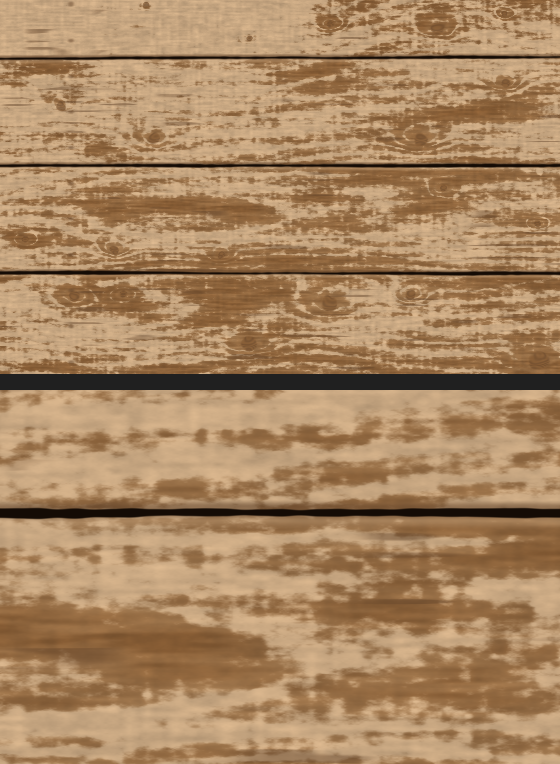
Top, the full canvas; bottom, a detail of the centre.
Write a WebGL 2 fragment shader that draws this texture.

```glsl
#version 300 es
precision highp float;
// Four weathered horizontal planks split by dark, slightly tilted gaps.
// Pale paint is worn away along a warped grain field, across saw marks
// and around hashed knots, revealing brown wood beneath.

#define PITCH 0.288        // plank height, in canvas heights
#define FIRST_SEAM 0.2695  // height of the lowest gap
#define GAP 0.0036         // mean half width of a gap
#define GRAIN_LINES 6.0    // growth rings across a plank
#define KNOT_CELL 0.25     // spacing of possible knots
#define KNOT_SIZE 0.030    // largest knot radius
#define PAINT 0.045        // overall paint cover
#define NAIL_X 0.19        // column of faint nail marks

uniform vec2 u_resolution;
out vec4 outColor;

const vec3 PALE = vec3(0.82, 0.69, 0.54);
const vec3 TAN = vec3(0.69, 0.53, 0.36);
const vec3 BROWN = vec3(0.54, 0.37, 0.21);
const vec3 DARK = vec3(0.38, 0.26, 0.16);
const vec3 SHADOW = vec3(0.08, 0.045, 0.02);

float hash(vec2 p) {
  vec3 q = fract(p.xyx * 0.1031);
  q += dot(q, q.yzx + 33.33);
  return fract((q.x + q.y) * q.z);
}

float noise(vec2 p) {
  vec2 i = floor(p), f = fract(p);
  f = f * f * (3.0 - 2.0 * f);
  return mix(mix(hash(i), hash(i + vec2(1, 0)), f.x),
             mix(hash(i + vec2(0, 1)), hash(i + vec2(1, 1)), f.x), f.y);
}

float fbm(vec2 p) {
  float sum = 0.0, amp = 0.5;
  for (int i = 0; i < 4; i++) {
    sum += amp * noise(p);
    p = p * 2.03 + 17.1;
    amp *= 0.5;
  }
  return sum / 0.9375;
}

// x: grain bulge, y: knot core, z: bare wood around the knot
vec3 knots(vec2 p, float board) {
  vec3 sum = vec3(0.0);
  float cell = floor(p.x / KNOT_CELL);
  for (float i = -1.0; i <= 1.0; i++) {
    vec2 id = vec2(cell + i + 40.0, board * 7.0 + 61.0);
    float size = hash(id + 3.7);
    float present = step(0.2, hash(id + 9.2));
    float radius = KNOT_SIZE * mix(0.3, 1.0, size * size);
    vec2 center = vec2((cell + i + mix(0.2, 0.8, hash(id))) * KNOT_CELL,
                       PITCH * mix(0.14, 0.86, hash(id + 5.3)));
    vec2 d = (p - center) / radius;
    d += 0.5 * (vec2(noise(p * 45.0), noise(p * 45.0 + 8.0)) - 0.5);
    float r2 = dot(d, d);
    float spread = dot(d * vec2(0.5, 0.9), d * vec2(0.5, 0.9));
    sum += present * vec3(2.4 * exp(-0.4 * spread),
                          1.0 - smoothstep(0.5, 1.1, r2), exp(-0.6 * spread));
  }
  return sum;
}

void main() {
  vec2 p = gl_FragCoord.xy / u_resolution.y;
  float px = 1.0 / u_resolution.y;

  // Nearest seam, its tilt, and the plank on this side of it
  float row = (p.y - FIRST_SEAM) / PITCH;
  float seam = floor(row + 0.5);
  float tilt = (hash(vec2(seam + 5.0, 2.0)) - 0.5) * 0.008 * (p.x - 0.75);
  float wobble = 0.002 * (noise(vec2(p.x * 9.0, seam + 30.0)) - 0.5);
  float toSeam = (row - seam) * PITCH + tilt + wobble;
  float board = seam - (toSeam < 0.0 ? 1.0 : 0.0);
  float height = toSeam + (toSeam < 0.0 ? PITCH : 0.0);
  float v = height / PITCH;
  vec2 q = vec2(p.x, height);
  vec2 seed = vec2(board * 13.7 + 50.0, board * 5.3 + 40.0);

  // Grain contours bent by long waves and by knots
  vec3 knot = knots(q, board);
  float grain = v * GRAIN_LINES + 3.6 * noise(vec2(p.x * 2.2, v * 2.4) + seed)
              + 0.35 * noise(vec2(p.x * 11.0, v * 14.0) + seed) + knot.x;
  float ring = 0.5 + 0.5 * sin(6.2832 * grain);

  // Worn paint: patches, streaks, saw marks and flakes
  float patches = fbm(vec2(p.x * 2.6, height * 11.0) + seed) - 0.5;
  float streak = fbm(vec2(p.x * 9.0, height * 85.0) + seed) - 0.5;
  float saw = noise(vec2(p.x * 130.0, height * 24.0) + seed) - 0.5;
  float flake = fbm(vec2(p.x * 70.0, height * 150.0) + seed) - 0.5;
  float cover = PAINT + 0.075 * board * board - 0.09 + 0.2 * exp(-3.5 * p.x);
  cover += 0.95 * patches + 0.6 * streak + 0.18 * saw + 0.6 * flake;
  cover += 0.3 * (ring * ring * ring - 0.3) - 0.45 * knot.z;
  float paint = smoothstep(-0.14, 0.16, cover);

  // Bare wood, then paint over it
  float fiber = noise(vec2(p.x * 22.0, height * 230.0) + seed);
  float tone = 0.5 + 1.1 * patches + 0.8 * streak + 0.35 * (fiber - 0.5);
  vec3 color = mix(BROWN, TAN, clamp(tone + 0.2 * (ring - 0.5), 0.0, 1.0));
  color = mix(color, PALE, 0.92 * paint);
  color *= 0.97 + 0.1 * (fiber - 0.5) + 0.16 * flake + 0.06 * saw;

  // Knot cores with fine rings, hairline cracks and nail marks
  float core = 0.5 + 0.5 * sin(grain * 25.0);
  color = mix(color, mix(DARK, BROWN, 0.35 + 0.5 * core), 0.72 * min(knot.y, 1.0));
  float crack = smoothstep(0.79, 0.9, noise(vec2(p.x * 7.0, height * 120.0) + seed));
  color = mix(color, DARK, 0.45 * crack * smoothstep(0.5, 0.75, noise(p * 9.0)));
  vec2 nail = vec2(p.x - NAIL_X, (fract(v * 3.0) - 0.5) * PITCH / 3.0);
  color = mix(color, DARK, 0.5 * (1.0 - smoothstep(0.001, 0.008, length(nail * vec2(0.6, 1.0)))));

  // Lit upper edges, shaded lower edges and the open gaps
  color = mix(color, PALE, 0.35 * smoothstep(-0.016, -0.007, toSeam) * step(toSeam, 0.0));
  color = mix(color, DARK, 0.55 * (1.0 - smoothstep(0.003, 0.010, abs(toSeam - 0.002))));
  float gap = GAP * (0.55 + 0.9 * noise(vec2(p.x * 4.0, seam + 20.0)));
  gap += 0.0012 * (noise(vec2(p.x * 60.0, seam + 9.0)) - 0.5);
  color = mix(SHADOW, color, smoothstep(gap - px, gap + px, abs(toSeam)));
  outColor = vec4(color, 1.0);
}
```
